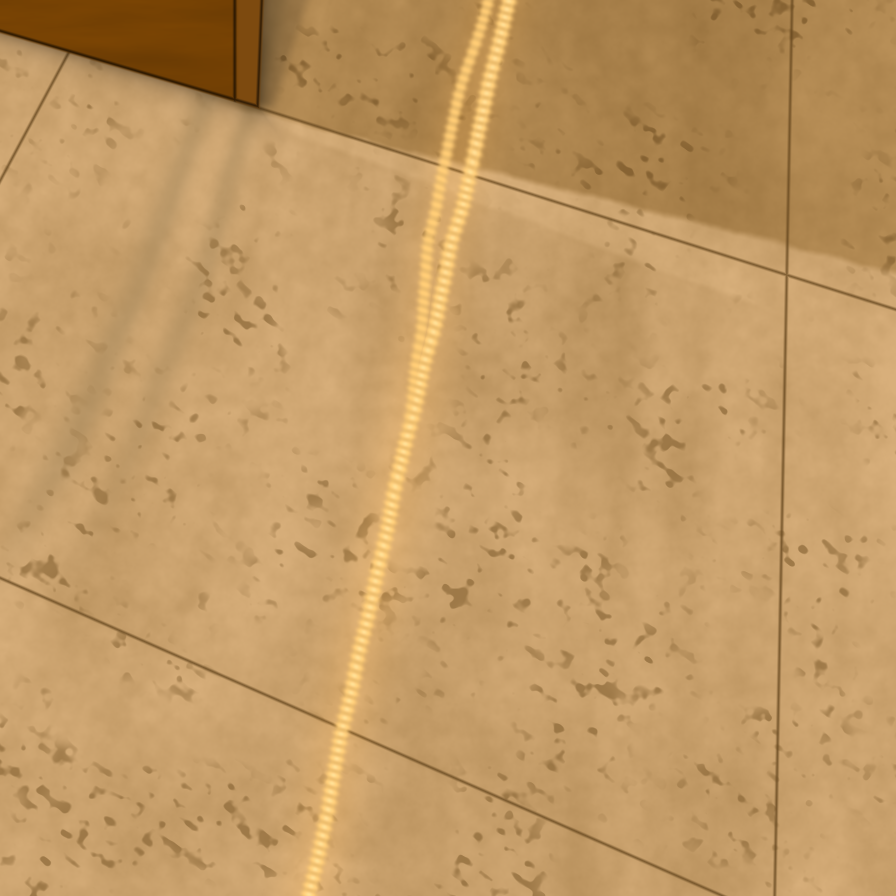
This texture is drawn by a three.js fragment shader. Its source:

```glsl
#define STONE_LIGHT vec3(0.83, 0.67, 0.465)
#define STONE_MID vec3(0.735, 0.58, 0.375)
#define STONE_DARK vec3(0.56, 0.42, 0.23)
#define SHADE vec3(0.86, 0.825, 0.72)
#define WOOD vec3(0.43, 0.24, 0.015)
#define GLOW vec3(1.0, 0.80, 0.46)
#define JOINT_WIDTH 0.0014
#define SOFT 0.0018
#define BEADS 105.0
#define PIT_SCALE 62.0

varying vec2 vUv;

float hash(vec2 p) {
  return fract(sin(dot(p, vec2(127.1, 311.7))) * 43758.5453);
}

float noise(vec2 p) {
  vec2 i = floor(p), f = fract(p);
  f = f * f * (3.0 - 2.0 * f);
  return mix(mix(hash(i), hash(i + vec2(1.0, 0.0)), f.x),
             mix(hash(i + vec2(0.0, 1.0)), hash(i + vec2(1.0, 1.0)), f.x), f.y);
}

float fbm(vec2 p) {
  float sum = 0.0, gain = 0.53;
  for (int i = 0; i < 4; i++) {
    sum += gain * noise(p);
    p = mat2(1.6, 1.2, -1.2, 1.6) * p + 7.3;
    gain *= 0.5;
  }
  return sum;
}

// Signed height above a sloped line, as a true distance
float above(vec2 p, float height, float slope) {
  return (p.y - height - slope * p.x) / sqrt(1.0 + slope * slope);
}

float line(float d, float width) {
  return 1.0 - smoothstep(width - SOFT, width + SOFT, abs(d));
}

float bump(float d, float width) {
  return exp(-d * d / (width * width));
}

vec3 travertine(vec2 p) {
  // Veins lean on the left and turn upright on the right
  float lean = mix(0.5, 0.04, smoothstep(0.05, 0.65, p.x));
  float across = p.x - lean * (p.y - 0.5) + 0.025 * (fbm(p * 5.0) - 0.5);
  float veins = fbm(vec2(across * 17.0, p.y * 2.2));
  float clouds = fbm(p * 9.0 + 3.0);
  float grain = fbm(p * 65.0);

  float tone = 0.5 + 0.9 * (veins - 0.5) + 1.0 * (clouds - 0.5) + 0.6 * (grain - 0.5);
  tone += 0.22 * (1.0 - smoothstep(0.0, 0.45, p.x));
  tone += 0.2 * smoothstep(0.87, 0.89, p.x);
  tone += 0.15 * smoothstep(0.0, 0.01, -above(p, 0.355, -0.44));
  tone -= 0.45 * bump(across - 0.695, 0.022) * smoothstep(0.15, 0.4, p.y);
  tone -= 0.22 * bump(across - 0.65, 0.03);
  vec3 col = mix(STONE_MID, STONE_LIGHT, clamp(tone, -0.5, 1.2));

  // Grey diagonal bands
  float bands = bump(across - 0.07, 0.022) + 0.8 * bump(across - 0.15, 0.018);
  col = mix(col, vec3(0.63, 0.52, 0.35), 0.5 * bands * smoothstep(0.3, 0.55, p.y) * veins * 1.7);

  // Clustered pits
  vec2 q = mat2(0.8, 0.6, -0.6, 0.8) * p * PIT_SCALE;
  float pit = 0.65 * noise(q * vec2(1.0, 1.6)) + 0.35 * noise(q * 2.3 + 11.0);
  float cluster = smoothstep(0.35, 0.65, fbm(p * 11.0 + 20.0));
  col = mix(col, STONE_DARK, 0.75 * cluster * smoothstep(0.64, 0.8, pit));
  return col;
}

void main() {
  vec2 p = vUv;
  vec3 col = travertine(p);
  float far = above(p, 0.971, -0.3165);
  float near = above(p, 0.355, -0.44);

  // Shaded far floor with a pale strip in front
  float edgeNoise = 0.008 * (fbm(p * 30.0) - 0.5);
  float shade = smoothstep(-0.004, 0.006, above(p, 0.9445, -0.25) + edgeNoise);
  shade *= smoothstep(0.22, 0.28, p.x);
  float strip = smoothstep(-0.004, 0.004, above(p, 0.972, -0.37) + edgeNoise);
  strip *= smoothstep(0.27, 0.36, p.x) * (1.0 - smoothstep(0.82, 0.88, p.x));
  col += 0.035 * strip * (1.0 - shade);
  col *= mix(vec3(1.0), SHADE, shade);
  float wedge = 1.0 - smoothstep(-0.008, 0.008, p.x - 0.305 - 0.32 * (p.y - 0.88));
  col *= 1.0 - 0.14 * wedge * smoothstep(0.0, 0.01, far);

  // Tile joints
  float joints = max(line(far, JOINT_WIDTH), line(near, JOINT_WIDTH));
  joints = max(joints, line(p.x - 0.8646 - 0.0195 * p.y, JOINT_WIDTH));
  float leftJoint = line((p.x - 0.535 * (p.y - 0.798)) * 0.88, JOINT_WIDTH);
  joints = max(joints, leftJoint * step(far, 0.0));
  col = mix(col, vec3(0.40, 0.28, 0.12), 0.8 * joints);

  // Cabinet corner and its contact shadow
  float base = max(above(p, 0.9635, -0.293) * -1.0, p.x - 0.2895 - 0.04 * (p.y - 0.88));
  col *= 1.0 - 0.3 * exp(-max(base, 0.0) * 90.0);
  float rim = smoothstep(0.262, 0.267, p.x);
  vec3 wood = WOOD * (0.92 + 0.25 * fbm(p * vec2(7.0, 45.0)));
  wood = mix(wood, vec3(0.49, 0.29, 0.06), rim);
  wood *= 1.0 - 0.6 * max(line(p.x - 0.262, 0.0015), line(base + 0.002, 0.0015));
  col = mix(col, wood, 1.0 - smoothstep(-SOFT, SOFT, base));

  // Two beaded strands of light merging downward
  float wobble = 0.004 * (noise(vec2(p.y * 22.0, 4.0)) - 0.5);
  float right = p.x - (0.345 + 0.205 * p.y + 0.02 * p.y * p.y + wobble);
  float split = 0.031 * smoothstep(0.47, 0.82, p.y) - 0.008 * smoothstep(0.88, 1.0, p.y);
  float left = right + split;
  float bead = 0.5 + 0.5 * sin(6.2832 * BEADS * (p.y + 0.3 * right) + 3.0 * noise(p * 25.0));
  float width = 0.0085 + 0.0012 * bead;
  float strands = max(bump(right, width), 0.8 * bump(left, width * 0.9));
  float halo = bump(right + 0.5 * split, 0.035);
  col += vec3(0.07, 0.045, 0.01) * halo;
  col = mix(col, GLOW * (0.94 + 0.08 * bead), 0.95 * smoothstep(0.1, 0.85, strands));
  col += vec3(0.02, 0.07, 0.12) * bump(right, 0.004) * bead;

  gl_FragColor = vec4(clamp(col, 0.0, 1.0), 1.0);
}
```
